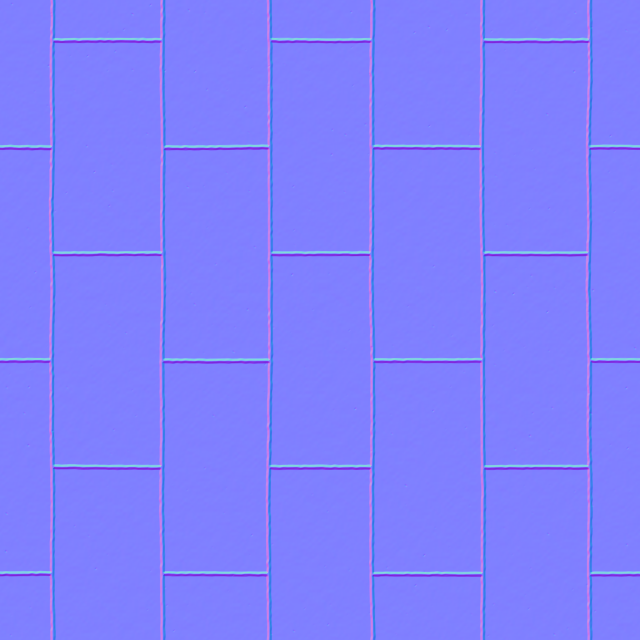
Write a WebGL 2 fragment shader that draws this texture map.

```glsl
#version 300 es
precision highp float;
// Normal map of upright tiles in six half-offset columns, three tiles tall.
// A height field (rounded tiles, narrow grooves, grain, specks) is
// differenced over one pixel and its slope is encoded as a colour.
uniform vec2 u_resolution;
out vec4 fragColor;

float hash(vec2 p) {
    return fract(sin(dot(p, vec2(127.1, 311.7))) * 43758.5453);
}

// Value noise with n cells across the canvas, wrapping at its borders
float noise(vec2 p, float n) {
    p *= n;
    vec2 i = floor(p), f = fract(p);
    f = f * f * (3.0 - 2.0 * f);
    float a = hash(mod(i, n)), b = hash(mod(i + vec2(1, 0), n));
    float c = hash(mod(i + vec2(0, 1), n)), d = hash(mod(i + 1.0, n));
    return mix(mix(a, b, f.x), mix(c, d, f.x), f.y);
}

// Position of the groove to the right of a column; columns vary in width
float columnEdge(float k) {
    float shift = mod(k, 3.0) < 0.5 ? -0.01 : 0.025;
    return (k + 0.5 + shift) / 6.0;
}

// Signed distance to the rounded tile around p, negative inside
float tileDistance(vec2 p) {
    float column = floor(p.x * 6.0);
    column += step(columnEdge(column), p.x);
    float left = columnEdge(column - 1.0), right = columnEdge(column);
    float offset = mod(column, 2.0) < 0.5 ? 0.309 : 0.81;
    float y = (fract(p.y * 3.0 - offset) - 0.5) / 3.0;
    vec2 halfSize = vec2(0.5 * (right - left), 1.0 / 6.0);
    vec2 q = abs(vec2(p.x - 0.5 * (left + right), y)) - halfSize + 0.004;
    return length(max(q, 0.0)) + min(max(q.x, q.y), 0.0) - 0.004;
}

// Sparse small bumps, at most one per cell
float specks(vec2 p) {
    vec2 cell = floor(p * 32.0);
    vec2 id = mod(cell, 32.0);
    vec2 centre = 0.2 + 0.6 * vec2(hash(id + 3.7), hash(id + 9.1));
    vec2 d = (p * 32.0 - cell - centre) / 32.0;
    d.x += d.y * (hash(id + 5.3) - 0.5);
    float strength = pow(hash(id + 17.9), 7.0);
    return strength * exp(-dot(d, d) / 2.2e-6);
}

float height(vec2 p) {
    // Slow bend and fine roughness of the tile edges
    vec2 bend = vec2(noise(p, 9.0), noise(p + 0.37, 9.0)) - 0.5;
    vec2 rough = vec2(noise(p, 150.0), noise(p + 0.61, 150.0)) - 0.5;
    float d = tileDistance(p + bend * vec2(0.004, 0.0015) + rough * 0.0011);
    float tile = 0.0023 * smoothstep(0.0, 0.0043, -d);

    // Faint surface grain
    float grain = 0.00013 * noise(p, 70.0) + 0.00007 * noise(p, 190.0);
    return tile + grain + 0.0003 * specks(p);
}

void main() {
    vec2 p = gl_FragCoord.xy / u_resolution;
    vec2 e = 0.5 / u_resolution;

    // Slope averaged over the pixel, which also smooths the edges
    float dx = height(p + vec2(e.x, 0)) - height(p - vec2(e.x, 0));
    float dy = height(p + vec2(0, e.y)) - height(p - vec2(0, e.y));
    vec2 slope = vec2(dx, dy) / (2.0 * e);

    // Green points down the canvas; level grooves are a little steeper
    vec3 normal = normalize(vec3(-slope.x, 1.25 * slope.y, 1.0));
    fragColor = vec4(0.5 + 0.5 * normal, 1.0);
}
```
